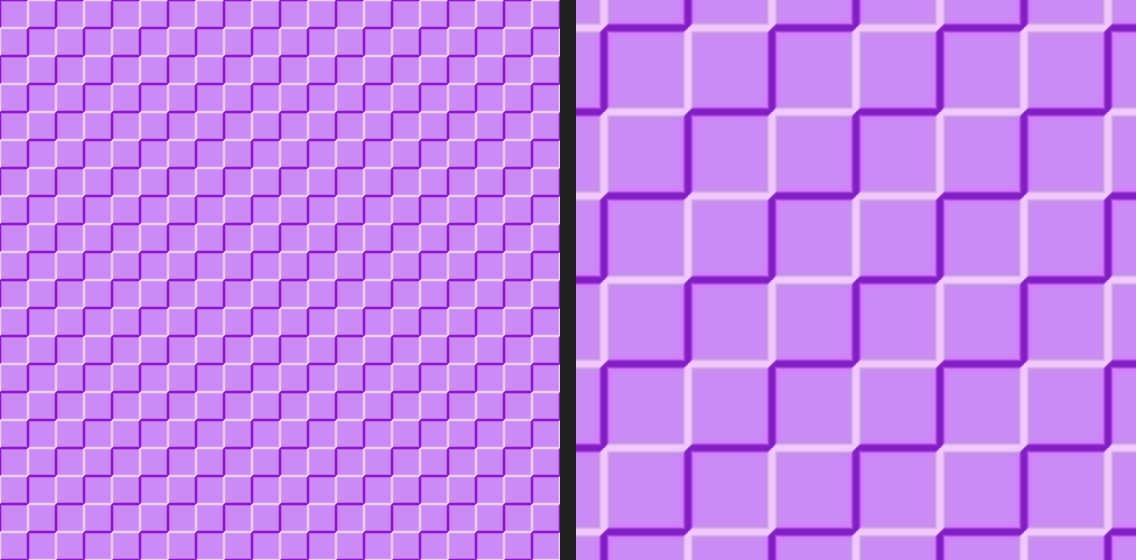
Left: the whole. Right: its middle third, enlarged.
Give the GLSL for this pattern, as a three.js fragment shader.

```glsl
// Lilac square grid whose lines alternate dark and pale in diagonal stair steps.
#define CELLS 20.0        // squares across and down (even, so it tiles)
#define LINE_HALF 0.046   // half line width, in squares
#define FRINGE_HALF 0.09  // half width of the tinted fringe, in squares
#define SOFT 0.024        // edge softness, in squares
#define FACE vec3(0.80, 0.54, 0.96)
#define DARK_LINE vec3(0.51, 0.12, 0.76)
#define PALE_LINE vec3(0.95, 0.78, 1.00)
#define DARK_FRINGE vec3(0.84, 0.49, 1.00)
#define PALE_FRINGE vec3(0.76, 0.57, 0.89)

varying vec2 vUv;

// Coverage of a band around the grid lines, with soft edges.
float band(float dist, float halfWidth) {
  return 1.0 - smoothstep(halfWidth - SOFT, halfWidth + SOFT, dist);
}

void main() {
  vec2 grid = vUv * CELLS;
  vec2 cell = floor(grid);
  vec2 p = grid - cell;

  // Distance to the nearest side of the square
  vec2 toSide = min(p, 1.0 - p);
  float dist = min(toSide.x, toSide.y);

  // Upper-left and lower-right sides differ in tone and swap in every other square
  float parity = mod(cell.x + cell.y, 2.0);
  float upperLeft = smoothstep(-SOFT, SOFT, p.y - p.x);
  float dark = mix(1.0 - upperLeft, upperLeft, parity);

  // Face, then fringe, then line
  vec3 color = mix(FACE, mix(PALE_FRINGE, DARK_FRINGE, dark), band(dist, FRINGE_HALF));
  color = mix(color, mix(PALE_LINE, DARK_LINE, dark), band(dist, LINE_HALF));
  gl_FragColor = vec4(color, 1.0);
}
```
